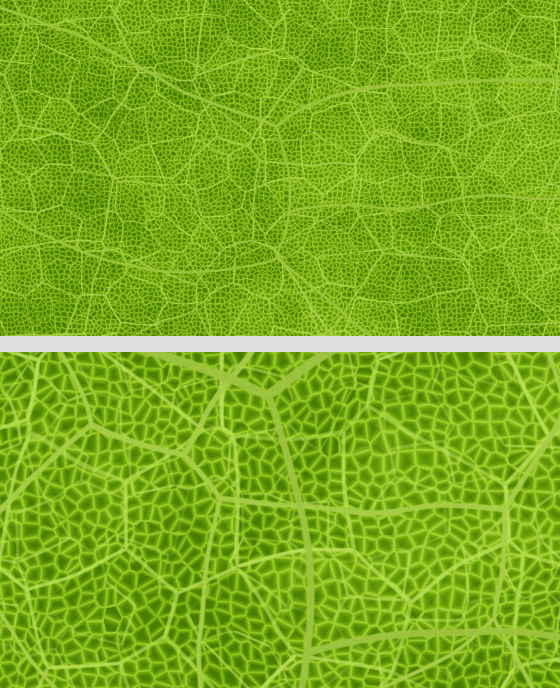
Top: the whole. Bottom: its middle third, enlarged.
Write a Shadertoy shader that draws this texture.

```glsl
// A backlit green leaf: a few curved ribs, three nested nets of side veins
// and a very fine mesh of areoles. The nets are Voronoi edges at falling
// scales; the ribs are curves y = f(x) stroked by their distance.

// Net densities, in cells per canvas height
const float MESH_DENSITY  = 72.0;
const float SMALL_DENSITY = 19.0;
const float MID_DENSITY   = 8.5;
const float LARGE_DENSITY = 3.6;

// Half widths of the veins, in canvas heights
const float SMALL_WIDTH = 0.0012;
const float MID_WIDTH   = 0.0019;
const float LARGE_WIDTH = 0.0028;
const float RIB_WIDTH   = 0.0046;

// Mesh tone: peak on the walls, and how fast it falls into the cells
const float MESH_PEAK    = 1.02;
const float MESH_FALLOFF = 6.0;
const float MESH_OFFSET  = -0.02;

// Uneven light: broad patches, finer patches, and tint per vein cell
const float BROAD_LIGHT = 0.28;
const float PATCH_LIGHT = 0.22;
const float CELL_TINT   = 0.14;

const vec3 DEEP_GREEN  = vec3(0.28, 0.49, 0.00);
const vec3 LEAF_GREEN  = vec3(0.38, 0.59, 0.03);
const vec3 MID_GREEN   = vec3(0.46, 0.67, 0.05);
const vec3 LIGHT_GREEN = vec3(0.55, 0.75, 0.10);
const vec3 PALE_GREEN  = vec3(0.64, 0.82, 0.22);
const vec3 VEIN_COLOUR = vec3(0.73, 0.88, 0.34);
const vec3 RIB_COLOUR  = vec3(0.62, 0.77, 0.25);

const vec2 FORK = vec2(0.822, 0.624);  // where the upper rib splits
const float KNEE_X = 0.826;            // where the lower rib turns down

float hash(vec2 p) {
    return fract(sin(dot(p, vec2(127.1, 311.7))) * 43758.5453);
}

float noise(vec2 p) {
    vec2 i = floor(p), f = fract(p);
    f = f * f * (3.0 - 2.0 * f);
    return mix(mix(hash(i), hash(i + vec2(1, 0)), f.x),
               mix(hash(i + vec2(0, 1)), hash(i + vec2(1, 1)), f.x), f.y);
}

// x: distance to the nearest cell wall, y: random per wall, z: random per cell
vec3 net(vec2 p, float seed) {
    vec2 base = floor(p), nearA, nearB, idA, idB;
    float dA = 1e3, dB = 1e3;
    for (int j = -1; j <= 1; j++)
    for (int i = -1; i <= 1; i++) {
        vec2 id = base + vec2(i, j);
        vec2 jitter = vec2(hash(id + seed), hash(id + seed + 37.3));
        vec2 r = id + 0.5 + 0.82 * (jitter - 0.5) - p;
        float d = dot(r, r);
        if (d < dA) {
            dB = dA; nearB = nearA; idB = idA;
            dA = d;  nearA = r;     idA = id;
        } else if (d < dB) {
            dB = d;  nearB = r;     idB = id;
        }
    }
    float wall = 0.5 * (dB - dA) / max(length(nearB - nearA), 0.01);
    return vec3(wall, hash(idA + idB + seed), hash(idA + seed + 5.7));
}

float stroke(float d, float halfWidth) {
    float soft = 0.5 / iResolution.y + 0.0006;
    return 1.0 - smoothstep(halfWidth - soft, halfWidth + soft, d);
}

// Rib curves
float upperRib(float x) {
    float u = x - FORK.x;
    return u < 0.0 ? FORK.y - 0.434 * u - 0.02 * sin(u * 7.6) * sin(u * 3.8)
                   : FORK.y + 0.137 * (1.0 - exp(-6.0 * u));
}
float lowerRib(float x) {
    return 0.19 + 0.6 * pow(abs(min(x, KNEE_X) - 0.56), 2.0) - 0.85 * max(x - KNEE_X, 0.0);
}
float middleRib(float x) {
    return 0.372 + 0.06 * (x - 0.86) + 0.012 * sin(14.0 * (x - 0.86));
}
float crossRib(float y) {
    return 0.823 + 0.042 * sin(3.14159 * (y - 0.232) / 0.392);
}
float curveDistance(float y, float f, float fNext) {
    float slope = (fNext - f) / 0.002;
    return abs(y - f) / sqrt(1.0 + slope * slope);
}

vec3 leafRamp(float t) {
    vec3 c = mix(DEEP_GREEN, LEAF_GREEN, clamp(t * 4.0, 0.0, 1.0));
    c = mix(c, MID_GREEN, clamp(t * 4.0 - 1.0, 0.0, 1.0));
    c = mix(c, LIGHT_GREEN, clamp(t * 4.0 - 2.0, 0.0, 1.0));
    return mix(c, PALE_GREEN, clamp(t * 4.0 - 3.0, 0.0, 1.0));
}

vec3 leaf(vec2 p) {
    vec2 wobble = vec2(noise(p * 13.0), noise(p * 13.0 + 40.0)) - 0.5;
    vec2 q = p + 0.016 * wobble;
    vec2 r = p + 0.007 * wobble;
    vec3 mesh  = net(q * MESH_DENSITY, 1.0);
    vec3 small = net(q * SMALL_DENSITY, 11.0);
    vec3 mid   = net(q * MID_DENSITY, 23.0);
    vec3 large = net(q * LARGE_DENSITY, 51.0);

    // Blade: bright mesh walls around dark cells, with soft uneven light
    float tone = MESH_PEAK * exp(-MESH_FALLOFF * mesh.x) + MESH_OFFSET;
    tone += 0.16 * (mesh.y - 0.5) + CELL_TINT * (mid.z - 0.5);
    tone += BROAD_LIGHT * (noise(p * 4.0 + 9.0) - 0.5) + 0.07 * (p.x - 0.83);
    tone += PATCH_LIGHT * (noise(p * 15.0 + 3.0) - 0.5);
    vec3 colour = leafRamp(tone);

    // Side veins, finest first; some walls are left faint
    float vein = stroke(small.x / SMALL_DENSITY, SMALL_WIDTH);
    colour = mix(colour, VEIN_COLOUR, vein * mix(0.05, 0.75, small.y));
    vein = stroke(mid.x / MID_DENSITY, MID_WIDTH);
    colour = mix(colour, VEIN_COLOUR, vein * mix(0.5, 0.95, mid.y));
    vein = stroke(large.x / LARGE_DENSITY, LARGE_WIDTH * mix(0.7, 1.1, large.y));
    colour = mix(colour, mix(RIB_COLOUR, VEIN_COLOUR, 0.35), 0.95 * vein);

    // Ribs
    float e = 0.002;
    float upper = curveDistance(r.y, upperRib(r.x), upperRib(r.x + e));
    float lower = curveDistance(r.y, lowerRib(r.x), lowerRib(r.x + e));
    float middle = max(curveDistance(r.y, middleRib(r.x), middleRib(r.x + e)), 0.862 - r.x);
    float cross = curveDistance(r.x, crossRib(r.y), crossRib(r.y + e));
    cross = max(cross, max(0.232 - r.y, r.y - FORK.y));
    float rib = max(stroke(upper, RIB_WIDTH), stroke(lower, 0.8 * RIB_WIDTH));
    rib = max(rib, stroke(min(middle, cross), 0.75 * RIB_WIDTH));
    return mix(colour, RIB_COLOUR, 0.95 * rib);
}

void mainImage(out vec4 fragColor, in vec2 fragCoord) {
    // Four samples per pixel keep the fine mesh smooth
    vec3 sum = vec3(0.0);
    for (int k = 0; k < 4; k++) {
        vec2 offset = vec2(k % 2, k / 2) * 0.5 - 0.25;
        sum += leaf((fragCoord + offset) / iResolution.y);
    }
    fragColor = vec4(sum / 4.0, 1.0);
}
```
